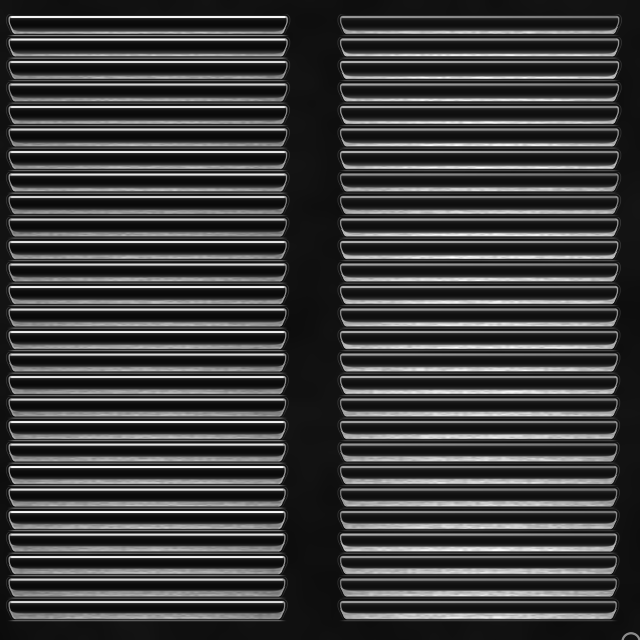
This pattern is drawn by a WebGL 1 fragment shader. Its source:

```glsl
precision highp float;

uniform vec2 u_resolution;

#define ROWS 27.0
#define PITCH 0.03516
#define GRID_TOP 0.978
#define GRID_LEFT 0.0125
#define COLUMN_STEP 0.518
#define SLAT_WIDTH 0.438
#define END_SLANT 0.007
#define CORNER 0.0055
#define PLATE 0.062
#define GLINT 0.90
#define GRAIN 0.30

float hash(vec2 p) {
  p = fract(p * vec2(0.1031, 0.1137));
  p += dot(p, p.yx + 33.33);
  return fract((p.x + p.y) * p.x * 7.31);
}

float noise(vec2 p) {
  vec2 i = floor(p);
  vec2 f = fract(p);
  f = f * f * (3.0 - 2.0 * f);
  return mix(mix(hash(i), hash(i + vec2(1.0, 0.0)), f.x),
             mix(hash(i + vec2(0.0, 1.0)), hash(i + 1.0), f.x), f.y);
}

float band(float x, float lo, float hi, float soft) {
  return smoothstep(lo - soft, lo + soft, x) - smoothstep(hi - soft, hi + soft, x);
}

// Signed distance to a rounded slat end; inset is measured from the nearest edges
float slatDistance(vec2 inset) {
  vec2 c = CORNER - inset;
  return length(max(c, 0.0)) + min(max(c.x, c.y), 0.0) - CORNER;
}

// Dark enamel with faint smudges
float plateShade(vec2 uv) {
  float smudge = noise(uv * vec2(9.0, 6.0)) * 0.6 + noise(uv * 31.0) * 0.4;
  return PLATE + 0.035 * (smudge - 0.5);
}

void main() {
  vec2 uv = gl_FragCoord.xy / u_resolution;
  float px = 1.0 / min(u_resolution.x, u_resolution.y);
  float soft = max(0.6 * px / PITCH, 0.022);

  // Row and column of the louvre grid, v runs downwards through a slat
  float down = (GRID_TOP - uv.y) / PITCH;
  float row = floor(down);
  float v = fract(down);
  float lower = clamp(row / (ROWS - 1.0), 0.0, 1.0);
  float column = step(0.49, uv.x);
  float inGrid = step(0.0, row) * step(row, ROWS - 1.0);
  float vary = hash(vec2(row + 3.0, column * 17.0 + 5.0));

  float x = uv.x - GRID_LEFT - column * COLUMN_STEP;
  float width = SLAT_WIDTH - 0.004 * lower;
  float end = min(x, width - x) - END_SLANT * smoothstep(0.3, 0.9, v);
  float along = clamp(x / width, 0.0, 1.0);
  float d = slatDistance(vec2(end, min(v - 0.07, 0.90 - v) * PITCH));
  float inside = 1.0 - smoothstep(-0.6 * px, 0.6 * px, d);

  float shade = plateShade(uv);

  // Shallow groove line between neighbouring slats
  float reach = smoothstep(-0.002, 0.012, min(x, width - x));
  float groove = band(v, 0.93, 0.985, soft) * reach;
  shade += groove * mix(0.36, 0.20, column) * (0.7 + 0.6 * vary);
  shade += band(d, 0.0018, 0.0032, 0.6 * px) * 0.13 * (1.0 - reach);

  // Black face with a soft falloff under the fold and a glow above the lip
  float body = 0.035 + 0.02 * column;
  body += 0.24 * exp(-max(v - 0.15, 0.0) * 16.0);
  float glow = smoothstep(0.46 - 0.05 * lower, 0.76, v);
  body += glow * glow * mix(0.22, 0.34, lower);

  // Bright fold at the top edge, weaker towards the right
  float fold = band(v, 0.085, 0.175, soft) * smoothstep(0.001, 0.006, end);
  float foldLight = GLINT * mix(1.0, 0.72, column);
  foldLight *= mix(1.0, 0.75, column * along) * (0.9 + 0.2 * vary);
  body = mix(body, foldLight, fold);

  // Brushed lip at the bottom, broader in lower rows and lifted at the ends
  float lift = v + 0.20 * exp(-max(end, 0.0) / 0.004);
  float lipTop = mix(0.76, 0.64, lower) + 0.04 * (vary - 0.5);
  float lip = smoothstep(lipTop - 0.05, lipTop + 0.05, lift)
            * (1.0 - smoothstep(0.87 - soft, 0.87 + soft, v));
  float brushed = noise(uv * vec2(150.0, 420.0)) * 0.6
                + noise(uv * vec2(45.0, 800.0)) * 0.4;
  float lipLight = mix(0.60, 0.78, column) + 0.10 * smoothstep(0.72, 0.84, v);
  lipLight *= 1.0 + GRAIN * (brushed - 0.5) + 0.14 * (vary - 0.5);
  lipLight *= 0.82 + 0.18 * sin(3.14159 * along);
  body = mix(body, lipLight, lip);

  // Pale rim down the slanted ends
  float rim = band(-d, 0.0008, 0.0028, 0.7 * px)
            * (1.0 - smoothstep(0.003, 0.007, end));
  body = mix(body, 0.58 + 0.15 * vary, rim * 0.85);

  shade = mix(shade, body, inside * inGrid);
  shade = mix(plateShade(uv), shade, inGrid);

  // Fastener peeking in at the lower right corner
  float ring = abs(length(uv - vec2(0.986, -0.003)) - 0.0135);
  shade = mix(shade, 0.55, 1.0 - smoothstep(0.0008, 0.0008 + 1.2 * px, ring));

  gl_FragColor = vec4(vec3(clamp(shade, 0.0, 1.0)), 1.0);
}
```
